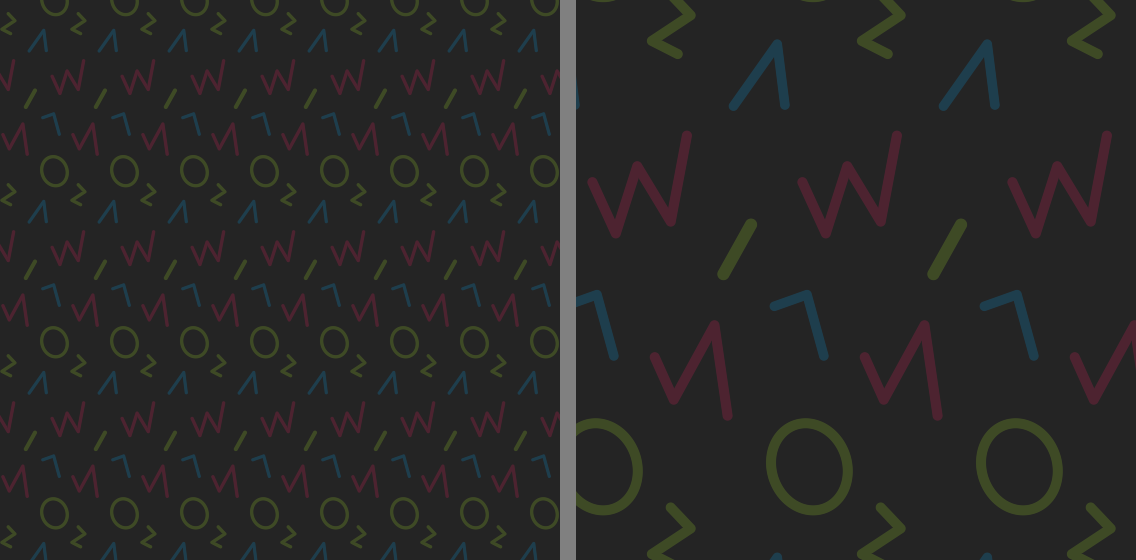
Left: the whole. Right: its middle third, enlarged.
A WebGL 2 fragment shader for this pattern:

```glsl
#version 300 es
precision highp float;
// Draws rows of tilted rings, zigzags, carets, hooks and slashes in muted colours on charcoal.

uniform vec2 u_resolution;
out vec4 fragColor;

// Layout units: the canvas is 768 units high, each tile 96 wide
const float CANVAS = 768.0;
const vec2 TILE = vec2(96.0, 234.6);

const vec3 CHARCOAL = vec3(0.141, 0.141, 0.141);
const vec3 OLIVE = vec3(0.243, 0.290, 0.145);
const vec3 WINE = vec3(0.302, 0.137, 0.190);
const vec3 TEAL = vec3(0.118, 0.243, 0.302);

// Offset from the nearest repeat of an anchor
vec2 repeatAround(vec2 p, vec2 anchor) {
  vec2 d = p - anchor;
  return d - TILE * floor(d / TILE + 0.5);
}

float segment(vec2 p, vec2 a, vec2 b) {
  vec2 pa = p - a;
  vec2 ba = b - a;
  return length(pa - ba * clamp(dot(pa, ba) / dot(ba, ba), 0.0, 1.0));
}

// Two joined strokes
float corner(vec2 p, vec2 a, vec2 b, vec2 c) {
  return min(segment(p, a, b), segment(p, b, c));
}

// Three joined strokes
float zigzag(vec2 p, vec2 a, vec2 b, vec2 c, vec2 d) {
  return min(corner(p, a, b, c), segment(p, c, d));
}

// First-order distance to the outline of a rotated ellipse
float ellipseOutline(vec2 p, vec2 radii, float angle) {
  float c = cos(angle);
  float s = sin(angle);
  vec2 q = vec2(c * p.x - s * p.y, s * p.x + c * p.y) / radii;
  float k = length(q);
  return abs(k * (k - 1.0) / max(length(q / radii), 1e-4));
}

// Blend a soft-edged stroke over the base
vec3 ink(vec3 base, vec3 colour, float dist, float halfWidth, float pixel) {
  float edge = 0.6 * pixel;
  float cover = 1.0 - smoothstep(-edge, edge, dist - halfWidth);
  return mix(base, colour, cover);
}

void main() {
  float pixel = CANVAS / u_resolution.y;
  // Layout y runs downward from the top edge
  vec2 p = vec2(gl_FragCoord.x, u_resolution.y - gl_FragCoord.y) * pixel;

  // Ring
  float ring = ellipseOutline(repeatAround(p, vec2(74.7, 0.2)), vec2(17.2, 20.2), 0.33);

  // Small zigzag
  float zig = zigzag(repeatAround(p, vec2(11.0, 33.0)),
    vec2(0.3, -14.2), vec2(9.4, -4.6), vec2(-8.3, 7.1), vec2(3.5, 13.1));

  // Caret
  float caret = corner(repeatAround(p, vec2(52.0, 56.0)),
    vec2(-12.0, 13.9), vec2(8.0, -14.4), vec2(11.5, 13.4));

  // Four-stroke wave
  vec2 w = repeatAround(p, vec2(93.0, 106.0));
  vec2 waveEnd = vec2(14.3, 16.7);
  float wave = zigzag(w, vec2(-21.5, -1.3), vec2(-10.8, 22.1), vec2(-1.0, -8.6), waveEnd);
  wave = min(wave, segment(w, waveEnd, vec2(21.7, -22.6)));

  // Slash
  float slash = segment(repeatAround(p, vec2(42.0, 135.0)),
    vec2(6.0, -10.9), vec2(-6.6, 11.7));

  // Hook
  float hook = corner(repeatAround(p, vec2(70.0, 170.0)),
    vec2(-11.3, -8.6), vec2(3.6, -13.9), vec2(11.3, 14.1));

  // Three-stroke peak
  float peak = zigzag(repeatAround(p, vec2(21.0, 190.0)),
    vec2(-17.0, -5.3), vec2(-8.3, 14.1), vec2(10.3, -19.9), vec2(16.3, 21.4));

  vec3 colour = CHARCOAL;
  colour = ink(colour, OLIVE, min(ring, zig), 2.3, pixel);
  colour = ink(colour, OLIVE, slash, 2.8, pixel);
  colour = ink(colour, TEAL, min(caret, hook), 2.2, pixel);
  colour = ink(colour, WINE, min(wave, peak), 2.3, pixel);
  fragColor = vec4(colour, 1.0);
}
```
